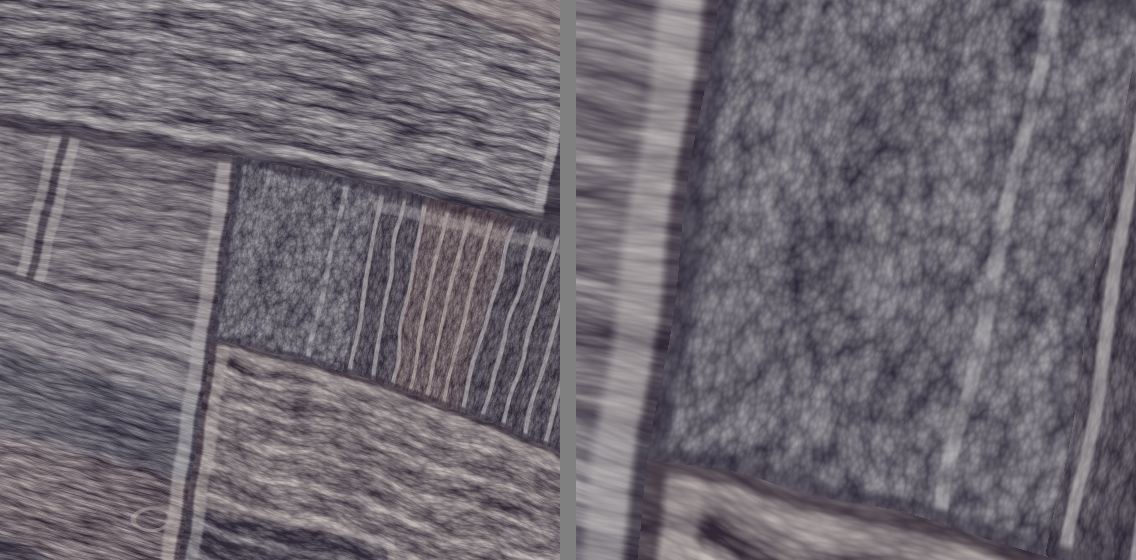
Left: the whole. Right: its middle third, enlarged.
A Shadertoy shader for this texture:

```glsl
// Aerial view of ploughed fields divided by tracks, hedges and narrow crop strips.
const vec3 SHADE = vec3(0.185, 0.16, 0.22);  // darkest soil
const vec3 CHALK = vec3(0.73, 0.715, 0.715); // palest soil
const vec3 WARM_TINT = vec3(0.02, -0.006, -0.02);
const float DARK = 0.14;
const float PALE = 0.82;
const float EDGE = 0.003;  // softness of field borders
const float STRIP_START = 0.677;
const float STRIP_WIDTH = 0.0419;
const float RIDGE_SPACING = 0.058;
const float GRAIN_GAIN = 1.25;
const float SWATH_GAIN = 0.3;
// Each field: tone, warmth, strength of its streaks
const vec3 NORTH = vec3(0.46, 0.0, 1.1);
const vec3 NORTH_CORNER = vec3(0.56, 0.9, 0.7);
const vec3 WEST = vec3(0.45, 0.2, 0.8);
const vec3 WEST_PALE = vec3(0.5, 0.0, 0.8);
const vec3 WEST_BLUE = vec3(0.33, -0.4, 0.8);
const vec3 WEST_BROWN = vec3(0.42, 0.8, 1.0);
const vec3 CENTRE = vec3(0.39, -0.3, 0.75);
const vec3 STRIP_DARK = vec3(0.22, 0.0, 0.6);
const vec3 STRIP_BROWN = vec3(0.33, 1.1, 0.65);
const vec3 SOUTH = vec3(0.47, 0.7, 0.9);
const vec3 FALLOW = vec3(0.2, 0.0, 0.8);

vec2 hash2(vec2 p) {
    vec3 q = fract(p.xyx * vec3(0.1031, 0.1030, 0.0973));
    q += dot(q, q.yzx + 33.33);
    return fract((q.xx + q.yz) * q.zy);
}
// Distance to the nearest scattered point
float cellular(vec2 p) {
    vec2 cell = floor(p), f = p - cell;
    float nearest = 4.0;
    for (int k = 0; k < 9; k++) {
        vec2 o = vec2(k % 3 - 1, k / 3 - 1);
        vec2 d = o + hash2(cell + o + 57.0) - f;
        nearest = min(nearest, dot(d, d));
    }
    return sqrt(nearest);
}
// Layered cellular streaks, centred on zero
float streaks(vec2 p) {
    float sum = 0.0, weight = 0.45;
    for (int i = 0; i < 3; i++) {
        sum += weight * (0.46 - cellular(p));
        p = p * 2.1 + 17.3;
        weight *= 0.72;
    }
    return sum;
}
float side(float d) { return smoothstep(-EDGE, EDGE, d); }
float stroke(float d, float w) { return 1.0 - smoothstep(0.45 * w, w, abs(d)); }

// Marks cover the soil and calm its grain
float tone, rough = 1.0;
void paint(float level, float cover) {
    tone = mix(tone, level, cover);
    rough *= 1.0 - 0.5 * cover;
}

void mainImage(out vec4 fragColor, in vec2 fragCoord) {
    vec2 p = fragCoord / iResolution.xy;
    p.y = 1.0 - p.y;  // measured down from the top
    p += 0.0015 * sin(p.yx * 47.0 + 2.0 * sin(p * 31.0));

    // Signed distances to the borders
    float road = p.y - 0.207 - 0.19 * p.x + 0.008 * sin(6.283 * (p.x - 0.25));
    float lane = p.x - 0.423 + 0.146 * (p.y - 0.293);
    float e = p.x - 0.385;
    float lowRoad = p.y - 0.607 - 0.2 * e - 0.21 * e * e;
    float track = p.x - 0.115 + 0.25 * (p.y - 0.25);
    float band = p.y - 0.27 * p.x;
    float slant = p.x + (0.17 + 0.12 * smoothstep(0.66, 0.85, p.x)) * (p.y - 0.365);
    slant += 0.002 * sin(p.y * 42.0 + p.x * 30.0);
    float corner = p.x - 0.996 + 0.2 * (p.y - 0.234);
    float crest = 0.42 * (p.x - 0.77) - p.y;
    float fallow = min(p.y - 0.905 - 0.2 * (p.x - 0.35), 0.69 - p.x);
    float south = side(road), east = side(lane), lower = side(lowRoad);
    float plot = south * east * (1.0 - lower);
    float strips = side(slant - STRIP_START + 0.012) * plot;

    // Fields
    vec3 north = mix(NORTH, NORTH_CORNER, smoothstep(-0.03, 0.03, crest));
    vec3 west = mix(WEST, WEST_PALE, side(band - 0.488));
    west = mix(west, WEST_BLUE, smoothstep(-0.01, 0.01, band - 0.622));
    west = mix(west, WEST_BROWN, smoothstep(-0.02, 0.02, band - 0.768));
    west = mix(west, FALLOW, side(p.y - 0.95 - 0.55 * p.x));
    float n = (slant - STRIP_START) / STRIP_WIDTH;
    float brown = smoothstep(1.9, 2.1, n) * (1.0 - smoothstep(5.6, 6.1, n));
    vec3 right = mix(CENTRE, mix(STRIP_DARK, STRIP_BROWN, brown), strips);
    right = mix(right, mix(SOUTH, FALLOW, smoothstep(-0.01, 0.02, fallow)), lower);
    vec3 field = mix(north, mix(west, right, east), south);
    tone = field.x;

    // Furrows: x runs along them, y across
    float bend = p.y - 0.11 * p.x - 0.07 * p.x * p.x;
    float fall = p.y - 0.3 * p.x + 0.004 * sin(p.x * 23.0);
    vec2 furrow = vec2(p.x * 11.0, bend * 76.0);
    if (road > 0.0) furrow = vec2(p.x * 11.0, (band < 0.488 ? band + 0.11 * p.x : band) * 84.0);
    if (road > 0.0 && lane > 0.0) furrow = lowRoad > 0.0 ? vec2(p.x * 19.0, fall * 66.0)
        : vec2(p.y * 48.0, slant * (strips > 0.5 ? 120.0 : 70.0));
    tone += SWATH_GAIN * field.z * (0.46 - cellular(furrow * vec2(0.25, 0.4)));
    tone += (1.0 - south) * 0.06 * sin(bend * 165.0 + 2.0 * sin(p.x * 5.0));
    float ridge = 0.5 + 0.5 * sin(fall * 6.283 / RIDGE_SPACING + 0.8 * sin(p.x * 13.0));
    tone += south * east * lower * 0.27 * (pow(ridge, 6.0) - 0.22);

    // Seams along the strips, dashes and pale rows
    paint(PALE, 0.8 * strips * stroke((fract(n + 0.5) - 0.5) * STRIP_WIDTH, 0.0055));
    paint(PALE, plot * stroke(p.x - 0.612 + 0.22 * (p.y - 0.36), 0.006) * (0.55 + 0.3 * sin(p.y * 170.0)));
    paint(PALE, plot * stroke(p.x - 0.482 + 0.2 * (p.y - 0.3), 0.006) * (0.45 - smoothstep(0.36, 0.45, p.y) * 0.45));
    paint(PALE, 0.45 * (1.0 - east) * (stroke(band - 0.535, 0.008) + stroke(band - 0.595, 0.008)));

    // Tracks and hedges
    float near = south * (1.0 - side(band - 0.488));
    paint(PALE, 0.65 * near * stroke(abs(track) - 0.018, 0.012));
    paint(DARK, 0.75 * near * stroke(track, 0.009));
    paint(DARK, 0.65 * south * (1.0 - east) * stroke(band - 0.488, 0.008));
    paint(PALE, 0.5 * east * stroke(lowRoad - 0.02, 0.015));
    paint(DARK, 0.8 * east * stroke(lowRoad, 0.012));
    paint(PALE, 0.5 * strips * stroke(road - 0.036, 0.014));
    paint(PALE, 0.45 * lower * east * stroke(fallow + 0.009, 0.01));
    paint(PALE, 0.75 * south * stroke(lane + 0.021, 0.017));
    paint(PALE, 0.6 * smoothstep(0.6, 0.65, p.y) * stroke(lane - 0.023, 0.015));
    paint(DARK, 0.9 * south * stroke(lane - 0.002, 0.013));
    paint(DARK, 0.6 * (1.0 - south) * stroke(crest, 0.007));
    float headland = (1.0 - south) * smoothstep(0.2, 0.24, p.y);
    paint(DARK, headland * side(corner - 0.005));
    paint(PALE, 0.65 * headland * stroke(corner + 0.006, 0.012));
    paint(PALE, 0.6 * stroke(road + 0.028, 0.009) * (1.0 - side(corner)));
    paint(DARK, 0.85 * stroke(road, mix(0.015, 0.024, p.x)));
    float pond = (length((p - vec2(0.272, 0.927)) / vec2(0.033, 0.019)) - 1.0) * 0.02;
    paint(PALE, 0.6 * stroke(pond, 0.004));

    // Grain and colour
    tone += GRAIN_GAIN * field.z * rough * streaks(furrow);
    fragColor = vec4(mix(SHADE, CHALK, clamp(tone, 0.0, 1.0)) + WARM_TINT * field.y, 1.0);
}
```
